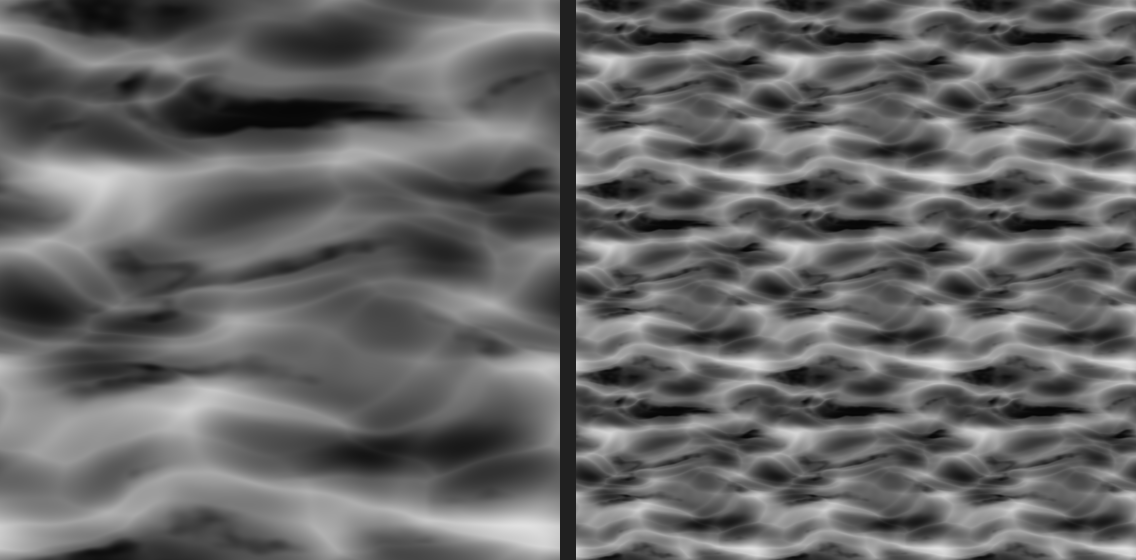
Left, the tile; right, the same tile 3 across and 3 down.
Reproduce this texture procedurally as a Shadertoy shader.

```glsl
#define LARGE_GRID vec2(3.0, 9.0)
#define SMALL_GRID vec2(5.0, 14.0)
#define CLEFT_GRID vec2(2.0, 8.0)
#define WARP_GRID vec2(2.0, 4.0)
#define WARP_AMOUNT vec2(0.18, 0.095)
#define SMALL_SHARE 0.32
#define RIDGE_SHARPNESS 28.0
#define BASE_TONE 0.07
#define RIDGE_CONTRAST 1.0
#define BROAD_CONTRAST 0.38
#define CLEFT_DEPTH 0.86
#define PEAK_TONE 0.94

vec2 hash2(vec2 p) {
    return fract(sin(vec2(dot(p, vec2(127.1, 311.7)),
                          dot(p, vec2(269.5, 183.3)))) * 43758.5453);
}

// Whole cell index within one period, safe against rounding at the border
vec2 wrapCell(vec2 cell, vec2 period) {
    return floor(mod(cell + 0.5, period));
}

// Gradient noise that wraps after a whole period
float cornerSlope(vec2 cell, vec2 offset, vec2 period, float seed) {
    vec2 gradient = 2.0 * hash2(wrapCell(cell, period) + seed) - 1.0;
    return dot(gradient, offset);
}

float wrapNoise(vec2 p, vec2 period, float seed) {
    vec2 i = floor(p), f = p - i;
    vec2 u = f * f * f * (f * (f * 6.0 - 15.0) + 10.0);
    vec2 e = vec2(1.0, 0.0);
    float low = mix(cornerSlope(i, f, period, seed),
                    cornerSlope(i + e, f - e, period, seed), u.x);
    float high = mix(cornerSlope(i + e.yx, f - e.yx, period, seed),
                     cornerSlope(i + e.xx, f - e.xx, period, seed), u.x);
    return mix(low, high, u.y);
}

float wrapFbm(vec2 uv, vec2 period, int octaves, float seed) {
    float sum = 0.0, amplitude = 1.0;
    for (int k = 0; k < octaves; k++) {
        sum += amplitude * wrapNoise(uv * period, period, seed + 17.0 * float(k));
        period *= 2.0;
        amplitude *= 0.5;
    }
    return sum;
}

// Smooth cellular distance: flat hollows that rise to bright ridges
float hollows(vec2 uv, vec2 grid, float seed) {
    vec2 p = uv * grid;
    vec2 i = floor(p), f = p - i;
    float sum = 0.0;
    for (int y = -2; y <= 2; y++) {
        for (int x = -2; x <= 2; x++) {
            vec2 neighbor = vec2(x, y);
            vec2 cell = wrapCell(i + neighbor, grid) + seed;
            vec2 toCenter = neighbor + hash2(cell) - f;
            vec2 variety = hash2(cell + 36.0);
            float d = dot(toCenter, toCenter) * mix(0.75, 1.4, variety.x) + 0.24 * variety.y;
            sum += exp(-RIDGE_SHARPNESS * d);
        }
    }
    return -log(max(sum, 1e-30)) / RIDGE_SHARPNESS;
}

void mainImage(out vec4 fragColor, in vec2 fragCoord) {
    vec2 uv = fragCoord / iResolution.xy;

    // Gentle bends, then small scallops along the ridges
    vec2 bend = vec2(wrapFbm(uv, WARP_GRID, 2, 3.0), wrapFbm(uv, WARP_GRID, 2, 71.0));
    vec2 warped = uv + WARP_AMOUNT * bend;
    warped.y += 0.014 * wrapFbm(warped, vec2(8.0, 12.0), 2, 113.0);

    // Large and small ridges over slow horizontal bands of light
    float ridges = mix(hollows(warped, LARGE_GRID, 5.0),
                       hollows(warped, SMALL_GRID, 87.0), SMALL_SHARE);
    float tone = BASE_TONE + RIDGE_CONTRAST * ridges;
    tone += BROAD_CONTRAST * wrapFbm(uv, vec2(2.0, 5.0), 2, 151.0);

    // Dark clefts in the low areas, with lumpy edges
    float depth = wrapFbm(warped, CLEFT_GRID, 3, 211.0);
    depth += 0.16 * wrapFbm(uv, vec2(14.0, 22.0), 2, 277.0);
    float cleft = smoothstep(0.07, 0.36, depth);
    cleft *= 1.0 - smoothstep(0.26, 0.58, tone);
    tone = max(tone * (1.0 - CLEFT_DEPTH * cleft), 0.02);

    // Soft shoulder for the highlights
    tone /= pow(1.0 + pow(tone / PEAK_TONE, 6.0), 1.0 / 6.0);
    fragColor = vec4(vec3(tone), 1.0);
}
```
